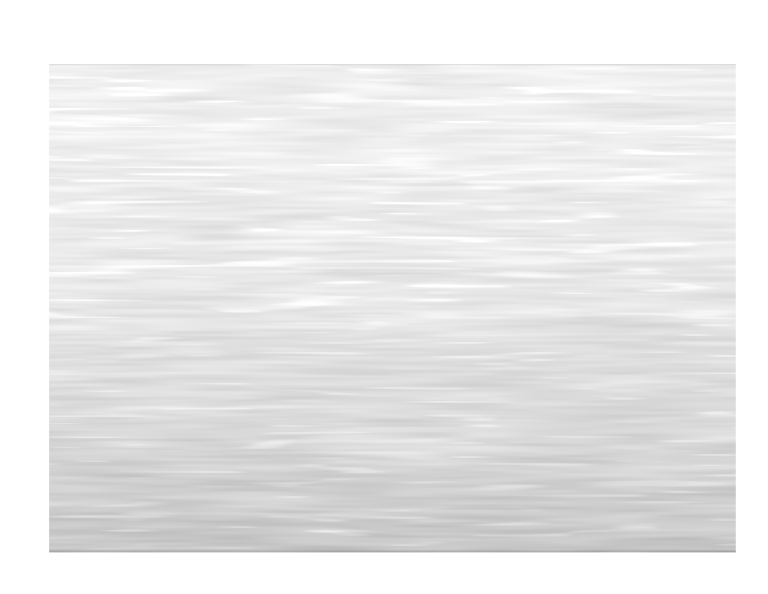
Give the GLSL for this texture, as a Shadertoy shader.

```glsl
const vec3 PAPER = vec3(1.0);
const vec2 PANEL_MIN = vec2(0.064, 0.070);
const vec2 PANEL_MAX = vec2(0.958, 0.892);

float hash(vec2 p) {
    vec3 q = fract(vec3(p.xyx) * 0.1031);
    q += dot(q, q.yzx + 33.33);
    return fract((q.x + q.y) * q.z);
}

// Smooth noise along one row, shifted so that rows do not line up
float rowNoise(float x, float row, float seed) {
    x += 40.0 * hash(vec2(row, seed + 7.0));
    float cell = floor(x);
    float t = smoothstep(0.0, 1.0, x - cell);
    vec2 key = vec2(cell, row + seed * 517.0);
    return mix(hash(key), hash(key + vec2(1.0, 0.0)), t);
}

// Long horizontal streaks: neighbouring rows blended together
float streaks(vec2 p, vec2 frequency, float seed) {
    p *= frequency;
    float row = floor(p.y);
    float t = smoothstep(0.0, 1.0, p.y - row);
    return mix(rowNoise(p.x, row, seed), rowNoise(p.x, row + 1.0, seed), t);
}

// Sum of brushed layers from broad to fine, centred on zero
float brushedGrain(vec2 p) {
    float sum = 0.0;
    vec2 frequency = vec2(3.5, 48.0);
    float weight = 0.030;
    for (int i = 0; i < 4; i++) {
        sum += weight * (streaks(p, frequency, float(i) + 1.0) - 0.5);
        frequency *= vec2(1.5, 1.65);
        weight *= 1.18;
    }
    return sum;
}

// Sparse bright scratches with soft tapered ends
float glints(vec2 p, vec2 frequency, float seed) {
    float s = streaks(p, frequency, seed);
    return smoothstep(0.72, 1.0, s);
}

// Light falls off towards the bottom of the sheet
float sheetShade(float height) {
    float depth = 1.0 - height;
    return 0.938 - 0.165 * depth * depth;
}

float boxMask(vec2 uv, vec2 lo, vec2 hi, vec2 soft) {
    vec2 inside = smoothstep(lo - soft, lo + soft, uv)
                * (1.0 - smoothstep(hi - soft, hi + soft, uv));
    return inside.x * inside.y;
}

void mainImage(out vec4 fragColor, in vec2 fragCoord) {
    vec2 uv = fragCoord / iResolution.xy;
    vec2 p = fragCoord / iResolution.y;
    vec2 local = (uv - PANEL_MIN) / (PANEL_MAX - PANEL_MIN);

    // Slight waviness of the brushing direction
    p.y += 0.0012 * sin(p.x * 7.0 + p.y * 23.0);

    // Metal sheet
    float shade = sheetShade(clamp(local.y, 0.0, 1.0));
    shade += brushedGrain(p);
    shade += 0.070 * glints(p, vec2(9.0, 170.0), 11.0);
    shade += 0.045 * glints(p, vec2(6.0, 105.0), 17.0);

    // Thin dark rims at the top and the bottom
    float topRim = smoothstep(0.0035, 0.0, abs(uv.y - PANEL_MAX.y));
    float bottomRim = smoothstep(0.006, 0.0, abs(uv.y - PANEL_MIN.y));
    shade -= 0.09 * topRim + 0.12 * bottomRim;

    // Sheet laid on white
    float mask = boxMask(uv, PANEL_MIN, PANEL_MAX, 0.6 / iResolution.xy);
    vec3 color = mix(PAPER, vec3(min(shade, 1.0)), mask);
    fragColor = vec4(color, 1.0);
}
```
